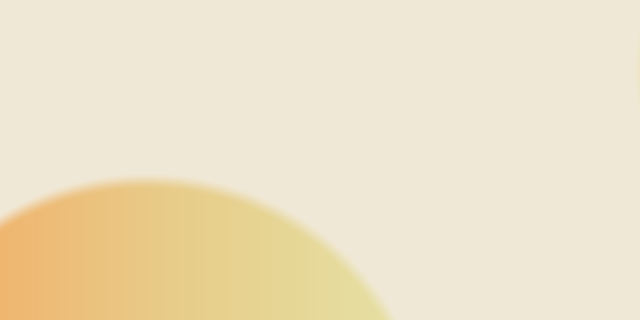
A Shadertoy shader for this background:

```glsl
#define PAPER vec3(0.941, 0.910, 0.840)
#define ORANGE vec3(0.937, 0.712, 0.438)
#define GOLD vec3(0.908, 0.797, 0.535)
#define LIME vec3(0.898, 0.868, 0.624)
#define SUN_CENTER vec2(0.463, -0.440)
#define SUN_RADIUS 0.904
#define MOON_CENTER vec2(2.677, 0.779)
#define MOON_RADIUS 0.700
#define EDGE_BLUR 0.058
#define GOLD_X 0.53
#define LIME_X 1.16

// Coverage of a disc that fades inward from its rim
float softDisc(vec2 p, vec2 center, float radius) {
    return 1.0 - smoothstep(radius - EDGE_BLUR, radius, length(p - center));
}

// Horizontal blend from orange through gold to lime
vec3 warmGradient(float x) {
    vec3 warm = mix(ORANGE, GOLD, clamp(x / GOLD_X, 0.0, 1.0));
    return mix(warm, LIME, clamp((x - GOLD_X) / (LIME_X - GOLD_X), 0.0, 1.0));
}

void mainImage(out vec4 fragColor, in vec2 fragCoord) {
    // Canvas height is one unit
    vec2 p = fragCoord / iResolution.y;

    // Flat paper, large lower disc, sliver of a disc at the right
    vec3 color = PAPER;
    color = mix(color, warmGradient(p.x), softDisc(p, SUN_CENTER, SUN_RADIUS));
    color = mix(color, LIME, softDisc(p, MOON_CENTER, MOON_RADIUS));

    fragColor = vec4(color, 1.0);
}
```
